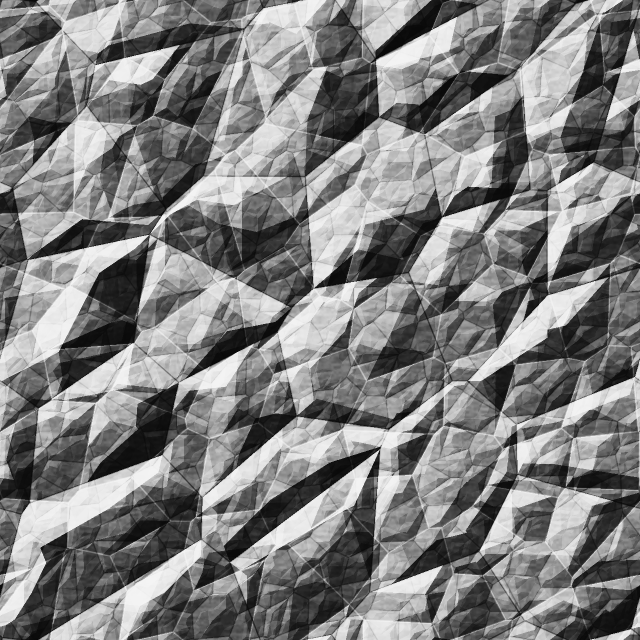
This texture is drawn by a WebGL 1 fragment shader. Its source:

```glsl
precision highp float;

// Crumpled, faceted rock lit from the upper left, in grey tones.
// Four scales of wrapping Voronoi stones, each a polyhedron of bevels and
// tilted roof planes; their summed slopes are shaded through a soft curve.

uniform vec2 u_resolution;

vec2 hash2(vec2 c) {
  return fract(sin(vec2(dot(c, vec2(127.1, 311.7)),
                        dot(c, vec2(269.5, 183.3)))) * 43758.5453);
}

// Value noise that wraps after a whole number of cells
float wrapNoise(vec2 uv, vec2 cells) {
  vec2 p = uv * cells;
  vec2 c = floor(p);
  vec2 f = smoothstep(0.0, 1.0, p - c);
  vec2 lo = floor(mod(c + 0.5, cells));
  vec2 hi = floor(mod(c + 1.5, cells));
  return mix(mix(hash2(lo).x, hash2(vec2(hi.x, lo.y)).x, f.x),
             mix(hash2(vec2(lo.x, hi.y)).x, hash2(hi).x, f.x), f.y);
}

// Slope of the facet at uv (xy) and distance to the stone's border (z)
vec3 stones(vec2 uv, float cells) {
  vec2 p = uv * cells;
  vec2 base = floor(p - 0.5);
  float d1 = 99.0, d2 = 99.0;
  vec2 nearest = vec2(0.0), second = vec2(1.0), id = vec2(0.0);
  for (int j = -1; j <= 2; j++) {
    for (int i = -1; i <= 2; i++) {
      vec2 cell = base + vec2(float(i), float(j));
      vec2 key = floor(mod(cell + 0.5, cells)) + cells * 3.0;
      vec2 q = cell + hash2(key) - p;
      float d = dot(q, q) - 0.6 * q.x * q.y;  // stretched along the diagonal
      if (d < d1) {
        d2 = d1; second = nearest;
        d1 = d; nearest = q; id = key;
      } else if (d < d2) {
        d2 = d; second = q;
      }
    }
  }

  // Bevel rising from the border
  vec2 across = nearest - second;
  vec2 rise = 2.0 * across - 0.6 * across.yx;
  float border = (d2 - d1) / length(rise);
  vec2 slope = normalize(rise);
  float height = border;

  // Tilted roof planes cut the bevels off
  for (int k = 0; k < 3; k++) {
    float n = float(k);
    vec2 tilt = (hash2(id + 3.7 + n * 11.3) - 0.5) * 1.5;
    float roof = 0.17 + 0.06 * n - dot(tilt, nearest);
    if (roof < height) {
      height = roof;
      slope = tilt;
    }
  }
  return vec3(slope, border / cells);
}

float crease(float border, float width) {
  return 1.0 - smoothstep(width * 0.3, width, border);
}

float rockTone(vec2 uv) {
  vec2 light = normalize(vec2(-0.65, 0.76));
  vec3 boulders = stones(uv, 5.0);
  vec3 rocks = stones(uv, 9.0);
  vec3 chips = stones(uv, 20.0);
  vec3 flakes = stones(uv, 43.0);

  vec2 slope = boulders.xy + 0.6 * rocks.xy + 0.33 * chips.xy + 0.14 * flakes.xy;
  float lit = -dot(slope, light);

  // Thin dark and light creases, then streaky grain
  lit -= 0.5 * crease(boulders.z, 0.0016);
  lit += 0.4 * crease(rocks.z, 0.0018);
  lit -= 0.25 * crease(chips.z, 0.0016);
  lit += 0.22 * (wrapNoise(uv, vec2(70.0, 230.0)) - 0.5);
  lit += 0.14 * (wrapNoise(uv, vec2(256.0)) - 0.5);

  return mix(0.03, 0.96, 1.0 / (1.0 + exp(-2.6 * lit - 0.08)));
}

void main() {
  // Four samples per pixel smooth the facet edges
  float tone = 0.0;
  for (int j = 0; j < 2; j++) {
    for (int i = 0; i < 2; i++) {
      vec2 offset = vec2(float(i), float(j)) * 0.5 - 0.25;
      tone += 0.25 * rockTone((gl_FragCoord.xy + offset) / u_resolution);
    }
  }
  gl_FragColor = vec4(vec3(tone), 1.0);
}
```
